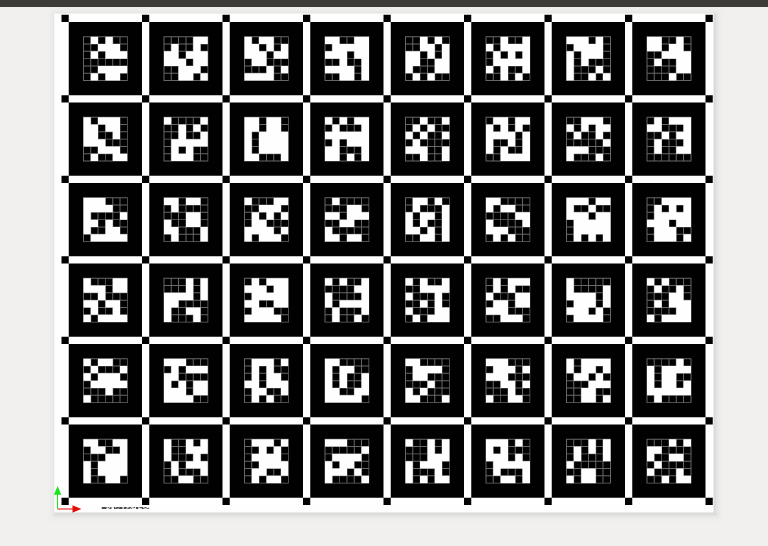
Give the GLSL for this pattern, as a WebGL 1 fragment shader.

```glsl
precision highp float;
// A calibration sheet: 8 x 6 square binary markers with small corner squares.
// Everything sits on one lattice: a marker pitch is 11 cells, a marker 10 cells,
// its code 6 x 6 hashed bits. Hard-edged shapes are smoothed by supersampling.

uniform vec2 u_resolution;

const float CELLS_HIGH = 74.6;             // canvas height in cells
const vec2 ORIGIN = vec2(8.4, 5.59);       // lower left corner square
const vec2 MARKERS = vec2(8.0, 6.0);
const float PITCH = 11.0;
const float CODE_START = 3.0;              // code area inside one pitch
const float CODE_SIZE = 6.0;
const float LINE_HALF = 0.065;
const int SAMPLES = 4;

const vec3 INK = vec3(0.005);
const vec3 PAPER = vec3(0.995);
const vec3 DESK = vec3(0.945, 0.943, 0.937);
const vec3 TOP_BAR = vec3(0.24, 0.235, 0.22);
const vec3 GRID_LINE = vec3(0.40);

float hash(vec2 p) {
  vec3 h = fract(vec3(p.xyx) * 0.1031);
  h += dot(h, h.yzx + 33.33);
  return fract((h.x + h.y) * h.z);
}

// Signed distance to the box spanning lo to hi
float boxDistance(vec2 p, vec2 lo, vec2 hi) {
  vec2 d = abs(p - 0.5 * (lo + hi)) - 0.5 * (hi - lo);
  return length(max(d, 0.0)) + min(max(d.x, d.y), 0.0);
}

// 1.0 inside an arrow that runs along +x from the origin
float arrow(vec2 p, float size) {
  float headLength = 1.2;
  float along = size - p.x;
  float head = step(0.0, along) * step(along, headLength)
             * step(abs(p.y), 0.5 * along / headLength);
  float shaft = step(0.0, p.x) * step(headLength, along) * step(abs(p.y), 0.07);
  return max(head, shaft);
}

// Code bits, with faint outlines on the dark cells
vec3 markerColor(vec2 local, vec2 id) {
  vec2 code = local - CODE_START;
  float d = boxDistance(code, vec2(0.0), vec2(CODE_SIZE));
  if (d > LINE_HALF) return INK;
  float bit = step(0.48, hash(floor(code) + id * 17.0 + 5.0));
  if (d < 0.0 && bit > 0.5) return PAPER;
  vec2 toLine = abs(fract(code + 0.5) - 0.5);
  return min(toLine.x, toLine.y) < LINE_HALF ? GRID_LINE : INK;
}

// Markers, white gaps and corner squares
vec3 sheetColor(vec2 q) {
  vec2 id = floor(q / PITCH);
  vec2 local = mod(q, PITCH);
  vec2 extent = MARKERS * PITCH;
  if (boxDistance(q, vec2(0.0), extent + 1.0) > 0.0) return PAPER;
  vec2 inGap = step(local, vec2(1.0));
  if (inGap.x * inGap.y > 0.5) return INK;
  if (inGap.x + inGap.y > 0.5) return PAPER;
  if (any(greaterThan(q, extent))) return PAPER;
  return markerColor(local, id);
}

// Row of tiny abstract specks on the bottom margin
float specks(vec2 q) {
  float inside = step(boxDistance(q, vec2(5.5, -0.55), vec2(12.0, -0.25)), 0.0);
  return inside * step(0.45, hash(floor(q * vec2(6.0, 7.0)) + 70.0));
}

vec3 sceneColor(vec2 q) {
  vec2 paperLo = vec2(-1.0);
  vec2 paperHi = MARKERS * PITCH + vec2(1.1, 1.15);

  // Desk with a soft shadow falling to the lower right
  float shadowDist = boxDistance(q - vec2(0.2, -0.2), paperLo, paperHi);
  vec3 color = DESK - 0.09 * exp(-2.5 * max(shadowDist, 0.0));
  if (q.y > CELLS_HIGH - ORIGIN.y - 0.96) color = TOP_BAR;

  if (boxDistance(q, paperLo, paperHi) < 0.0) {
    color = mix(sheetColor(q), vec3(0.3), specks(q));
  }

  // Axis arrows at the lower left corner
  vec2 a = q - vec2(-0.53);
  color = mix(color, vec3(0.9, 0.05, 0.03), arrow(a, 3.25));
  return mix(color, vec3(0.1, 0.9, 0.1), arrow(a.yx, 3.15));
}

void main() {
  float cellsPerPixel = CELLS_HIGH / u_resolution.y;
  vec3 sum = vec3(0.0);
  for (int j = 0; j < SAMPLES; j++) {
    for (int i = 0; i < SAMPLES; i++) {
      vec2 offset = (vec2(float(i), float(j)) + 0.5) / float(SAMPLES) - 0.5;
      sum += sceneColor((gl_FragCoord.xy + offset) * cellsPerPixel - ORIGIN);
    }
  }
  gl_FragColor = vec4(sum / float(SAMPLES * SAMPLES), 1.0);
}
```
